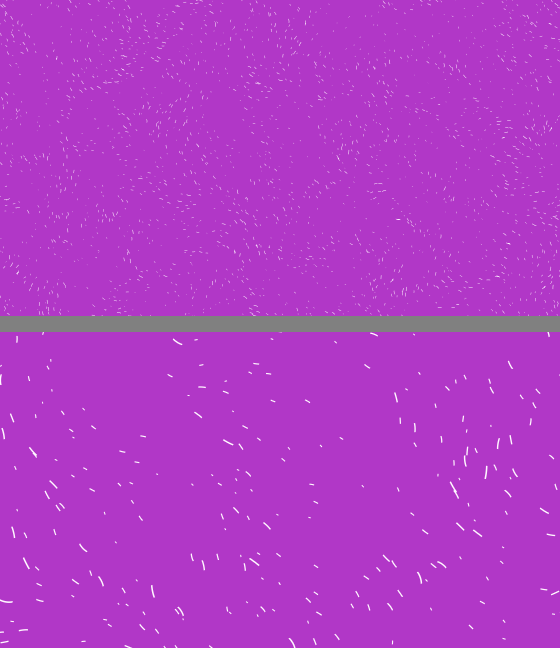
Top, the full canvas; bottom, a detail of the centre.
A Shadertoy shader for this texture:

```glsl
#define BASE_COLOR vec3(0.695, 0.214, 0.78)
#define FLECK_COLOR vec3(1.0, 0.97, 1.0)
#define CELLS 54.0
#define CLUSTER_SCALE 5.0
#define CLUSTER_WIDTH 0.26
#define SPARSE_SHARE 0.22
#define DENSE_SHARE 0.62
#define MAX_HALF_LENGTH 0.0075
#define HALF_WIDTH 0.00085
#define MAIN_ANGLE -0.9
#define ANGLE_SWING 2.6

vec2 hash2(vec2 p) {
    vec3 q = fract(p.xyx * vec3(0.1031, 0.1030, 0.0973));
    q += dot(q, q.yzx + 33.33);
    return fract((q.xx + q.yz) * q.zy);
}

float gradientDot(vec2 corner, vec2 offset) {
    float angle = 6.2832 * hash2(corner).x;
    return dot(vec2(cos(angle), sin(angle)), offset);
}

float gradientNoise(vec2 p) {
    vec2 i = floor(p), f = fract(p);
    vec2 u = f * f * f * (f * (f * 6.0 - 15.0) + 10.0);
    vec2 e = vec2(1.0, 0.0);
    float low = mix(gradientDot(i, f), gradientDot(i + e, f - e), u.x);
    float high = mix(gradientDot(i + e.yx, f - e.yx), gradientDot(i + 1.0, f - 1.0), u.x);
    return mix(low, high, u.y);
}

// Share of a pixel-wide window covered by a strip centred on zero
float stripCoverage(float x, float halfSize, float pixel) {
    vec2 edges = clamp(vec2(halfSize - x, -halfSize - x) / pixel + 0.5, 0.0, 1.0);
    return edges.x - edges.y;
}

// One thin dash, or nothing, per grid cell
float fleck(vec2 p, vec2 cell, float pixel) {
    vec2 place = hash2(cell + 17.0);
    vec2 trait = hash2(cell + 131.0);
    vec2 shape = hash2(cell + 263.0);
    vec2 centre = (cell + place) / CELLS;

    // Flecks gather along the zero contours of the noise
    float field = gradientNoise(centre * CLUSTER_SCALE + 40.0);
    float band = 1.0 - smoothstep(0.0, CLUSTER_WIDTH, abs(field));
    if (trait.x > mix(SPARSE_SHARE, DENSE_SHARE, band)) return 0.0;

    float swing = gradientNoise(centre * CLUSTER_SCALE * 0.8 + 90.0);
    float angle = MAIN_ANGLE + ANGLE_SWING * swing + 0.8 * (trait.y - 0.5);
    vec2 along = vec2(cos(angle), sin(angle));
    vec2 d = p - centre;
    vec2 local = vec2(dot(d, along), dot(d, vec2(-along.y, along.x)));

    float size = mix(0.12, 1.0, shape.x * mix(0.35, 1.0, band));
    float halfWidth = HALF_WIDTH * mix(0.55, 1.0, size);
    local.y += (shape.y - 0.5) * 50.0 * local.x * local.x;
    return stripCoverage(local.x, MAX_HALF_LENGTH * size, pixel)
         * stripCoverage(local.y, halfWidth, pixel);
}

void mainImage(out vec4 fragColor, in vec2 fragCoord) {
    float pixel = 1.0 / iResolution.y;
    vec2 p = fragCoord * pixel;
    vec2 home = floor(p * CELLS);

    // Gather flecks that reach in from neighbouring cells
    float cover = 0.0;
    for (int y = -1; y <= 1; y++)
        for (int x = -1; x <= 1; x++)
            cover += fleck(p, home + vec2(x, y), pixel);

    fragColor = vec4(mix(BASE_COLOR, FLECK_COLOR, min(cover, 1.0)), 1.0);
}
```
